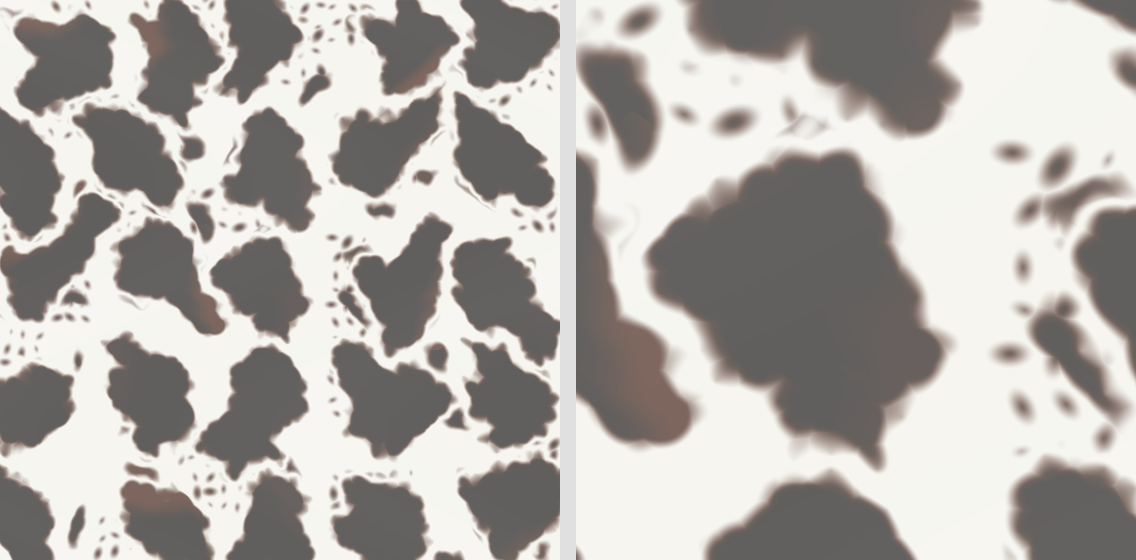
Left, the full canvas; right, a detail of the centre.
A WebGL 1 fragment shader for this pattern:

```glsl
precision highp float;
// Cowhide: large ragged charcoal patches with tan flanks on a cream coat, with small spots.
// Patches are a cellular pattern of lobed blobs kept apart by the F2-F1 border, bent by
// layered sines and scalloped by fine cellular noise; spots fill the gaps between them.

uniform vec2 u_resolution;

const vec3 CREAM = vec3(0.966, 0.963, 0.942);
const vec3 CHARCOAL = vec3(0.385, 0.377, 0.373);
const vec3 TAN = vec3(0.495, 0.405, 0.372);

vec2 hash2(vec2 p) {
  vec2 k = vec2(dot(p, vec2(127.1, 311.7)), dot(p, vec2(269.5, 183.3)));
  return fract(sin(k) * 43758.5453);
}

vec2 heading(float angle) {
  return vec2(cos(angle), sin(angle));
}

float smoothMin(float a, float b, float k) {
  float h = max(k - abs(a - b), 0.0) / k;
  return min(a, b) - h * h * k * 0.25;
}

// Layered sines that bend the plane with nearly constant area.
vec2 warp(vec2 p, float amount, float freq) {
  for (int i = 0; i < 4; i++) {
    float phase = float(i) * 1.7;
    p += amount * sin(freq * p.yx + vec2(phase, 2.3 - phase));
    p += 0.4 * amount * sin(freq * 0.73 * (p.x + p.y) + vec2(phase, phase + 2.0));
    amount *= 0.5;
    freq *= 1.9;
  }
  return p;
}

// Distance to the nearest feature point, in cells.
float cellular(vec2 p) {
  vec2 base = floor(p);
  float nearest = 9.0;
  for (int y = -1; y <= 1; y++) {
    for (int x = -1; x <= 1; x++) {
      vec2 cell = base + vec2(x, y);
      nearest = min(nearest, length(p - cell - hash2(cell)));
    }
  }
  return nearest;
}

// A body with a lobe at each end and one on the flank.
float lobedBlob(vec2 r, vec2 axis, vec2 seed) {
  vec2 side = vec2(-axis.y, axis.x);
  float d = length(r) - 0.30;
  d = smoothMin(d, length(r - axis * 0.30) - mix(0.14, 0.28, seed.x), 0.08);
  d = smoothMin(d, length(r + axis * 0.32) - mix(0.12, 0.26, seed.y), 0.08);
  return smoothMin(d, length(r - side * 0.26 - axis * (seed.y - 0.5) * 0.4) - 0.16, 0.08);
}

// x: signed distance to the patches, y: amount of tan on the nearest one.
vec2 patches(vec2 p, float scale, float gap) {
  vec2 q = p * scale;
  vec2 base = floor(q);
  float first = 9.0;
  float second = 9.0;
  float tanned = 0.0;
  for (int y = -1; y <= 1; y++) {
    for (int x = -1; x <= 1; x++) {
      vec2 cell = base + vec2(x, y);
      vec2 seed = hash2(cell + 3.7);
      vec2 shape = hash2(cell + 41.3);
      vec2 r = q - cell - 0.5 - 0.42 * (seed - 0.5);
      float d = lobedBlob(r, heading(1.57 + 2.4 * (shape.x - 0.5)), hash2(cell + 19.1));
      if (d < first) {
        second = first;
        first = d;
        float flank = smoothstep(0.15, 0.34, dot(r, heading(6.283 * shape.y)));
        tanned = flank * smoothstep(0.2, 0.55, seed.x);
      } else {
        second = min(second, d);
      }
    }
  }
  float d = max(first, 0.5 * (first - second) + gap);
  return vec2(d / scale, tanned);
}

// Tilted oval spots; clump sets how many cells share one keep-or-drop choice.
float spots(vec2 p, float scale, float density, float clump, vec2 radii) {
  vec2 q = p * scale;
  vec2 base = floor(q);
  float nearest = 9.0;
  for (int y = -1; y <= 1; y++) {
    for (int x = -1; x <= 1; x++) {
      vec2 cell = base + vec2(x, y);
      vec2 seed = hash2(cell + scale);
      vec2 shape = hash2(cell + 2.0 * scale);
      vec2 axis = heading(3.1416 * shape.x);
      vec2 r = q - cell - 0.5 - 0.5 * (seed - 0.5);
      vec2 oval = vec2(dot(r, axis), 1.65 * dot(r, vec2(-axis.y, axis.x)));
      float d = (length(oval) - mix(radii.x, radii.y, shape.y)) / 1.35;
      float kept = step(hash2(floor(cell / clump) + 0.3 * scale).x, density);
      nearest = min(nearest, mix(9.0, d, kept));
    }
  }
  return nearest / scale;
}

void main() {
  vec2 p = gl_FragCoord.xy / min(u_resolution.x, u_resolution.y);
  vec2 bent = warp(p + 2.0, 0.017, 21.0);
  float scallop = 0.014 * (cellular(p * 38.0) - 0.47);

  // Patches first, then spots held clear of them.
  vec2 patchField = patches(bent, 4.6, 0.06);
  float patchDist = patchField.x + scallop;
  float medium = spots(bent, 10.0, 0.5, 1.0, vec2(0.16, 0.36)) + 0.5 * scallop;
  float tiny = spots(p, 36.0, 0.25, 3.0, vec2(0.0, 0.42));
  float spotDist = -smoothMin(-min(medium, tiny), patchDist - 0.014, 0.008);
  float d = min(patchDist, spotDist);

  // Tan flanks, a tan fringe along every edge, and soft tonal drift.
  float drift = 0.006 * sin(9.0 * p.x + 3.0 * sin(7.0 * p.y));
  float fringe = smoothstep(-0.010, 0.0, d);
  vec3 hide = mix(CHARCOAL, TAN, max(patchField.y, fringe)) + drift;
  vec3 coat = CREAM + drift * vec3(0.2, 0.4, 1.0);
  gl_FragColor = vec4(mix(hide, coat, smoothstep(-0.006, 0.006, d)), 1.0);
}
```
